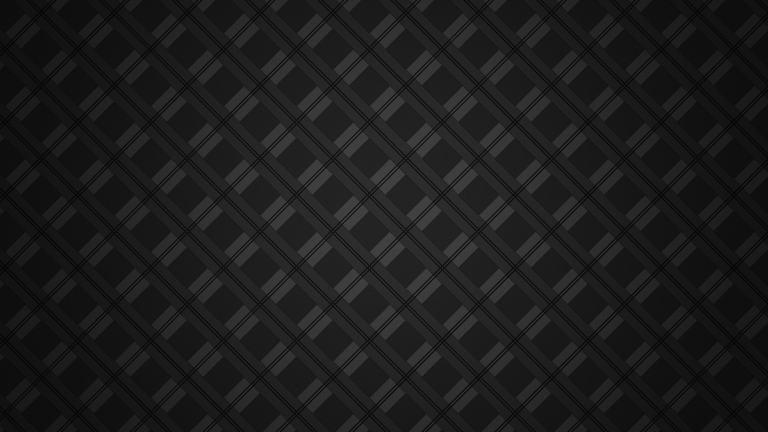
This pattern is drawn by a WebGL 1 fragment shader. Its source:

```glsl
precision highp float;

// Dark diagonal plaid: a square lattice turned by 45 degrees, with falling bands
// laid over lighter rising bands and a pair of fine grooves along each band.
// A soft radial light fades toward the corners, with faint grain on top.

uniform vec2 u_resolution;

// Lengths in canvas heights.
const float PERIOD = 0.16875;                // horizontal spacing of the lattice
const vec2 NODE = vec2(-0.2025, 0.0486);     // one crossing, from the centre
const vec2 LIGHT_CENTER = vec2(0.0, 0.02);
const float LIGHT_RADIUS = 1.0;
const float GRAIN_SIZE = 0.0035;

// Lengths in lattice cells.
const float BAND_HALF = 0.22;
const float GROOVE_OFFSET = 0.027;
const float GROOVE_WIDTH = 0.022;
const float SEAM_WIDTH = 0.014;

const vec3 SQUARE_COLOR = vec3(0.138);
const vec3 BAND_COLOR = vec3(0.178);
const vec3 BAR_COLOR = vec3(0.255);
const vec3 GROOVE_COLOR = vec3(0.055);
const float SEAM_STRENGTH = 0.6;
const float EDGE_LIGHT = 0.38;
const float GRAIN_STRENGTH = 0.05;

float hash(vec2 p) {
  vec3 q = fract(vec3(p.xyx) * 0.1031);
  q += dot(q, q.yzx + 33.33);
  return fract((q.x + q.y) * q.z);
}

// Coverage of a line of the given width, at a distance from its centre.
float lineMask(float dist, float width, float pixel) {
  return clamp((0.5 * width - abs(dist)) / pixel + 0.5, 0.0, 1.0)
       * min(1.0, width / pixel);
}

float bandMask(float dist, float pixel) {
  return clamp((BAND_HALF - dist) / pixel + 0.5, 0.0, 1.0);
}

vec3 plaid(vec2 p, float pixel) {
  vec2 lattice = vec2(p.x + p.y, p.x - p.y) / PERIOD;
  vec2 dist = abs(fract(lattice + 0.5) - 0.5);  // x: falling, y: rising
  float falling = bandMask(dist.x, pixel);
  float rising = bandMask(dist.y, pixel);

  // Falling bands lie over the rising ones.
  vec3 color = mix(SQUARE_COLOR, BAR_COLOR, rising);
  color = mix(color, BAND_COLOR, falling);

  // Seams along the band edges; the rising ones stop under the falling bands.
  float fallingSeam = lineMask(dist.x - BAND_HALF, SEAM_WIDTH, pixel);
  float risingSeam = lineMask(dist.y - BAND_HALF, SEAM_WIDTH, pixel) * (1.0 - falling);
  color = mix(color, GROOVE_COLOR, SEAM_STRENGTH * max(fallingSeam, risingSeam));

  // Paired grooves along both band centres.
  float grooves = max(lineMask(dist.x - GROOVE_OFFSET, GROOVE_WIDTH, pixel),
                      lineMask(dist.y - GROOVE_OFFSET, GROOVE_WIDTH, pixel));
  return mix(color, GROOVE_COLOR, grooves);
}

void main() {
  vec2 p = (gl_FragCoord.xy - 0.5 * u_resolution) / u_resolution.y;
  float pixel = 1.41421 / (u_resolution.y * PERIOD);
  vec3 color = plaid(p - NODE, pixel);

  // Radial light.
  float reach = length(p - LIGHT_CENTER) / LIGHT_RADIUS;
  color *= mix(1.0, EDGE_LIGHT, smoothstep(0.0, 1.0, reach));

  // Fine grain.
  float grain = hash(floor(p / GRAIN_SIZE) + 500.0) - 0.5;
  color *= 1.0 + GRAIN_STRENGTH * grain;

  gl_FragColor = vec4(color, 1.0);
}
```
